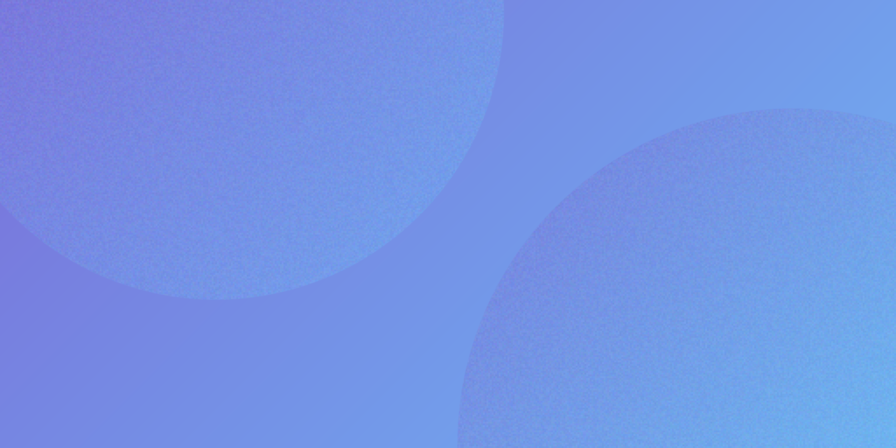
Give the GLSL for this background, as a Shadertoy shader.

```glsl
// Two large grainy discs over a smooth violet-to-sky-blue diagonal gradient.
// Each disc is a distance function filled with its own diagonal gradient
// plus fine coloured value noise. Lengths are in units of canvas height.

const vec3 BACK_VIOLET = vec3(0.478, 0.435, 0.852);
const vec3 BACK_SKY    = vec3(0.434, 0.710, 0.955);
const vec3 UPPER_DARK  = vec3(0.490, 0.395, 0.835);
const vec3 UPPER_LIGHT = vec3(0.444, 0.650, 0.931);
const vec3 LOWER_DARK  = vec3(0.468, 0.490, 0.865);
const vec3 LOWER_LIGHT = vec3(0.405, 0.860, 0.990);

const float GRAIN_SCALE = 256.0;
const float GRAIN_STRENGTH = 0.053;

// Three independent random values per lattice cell
vec3 hash3(vec2 cell) {
    vec3 h = fract(cell.xyx * vec3(0.1031, 0.1030, 0.0973));
    h += dot(h, h.yxz + 33.33);
    return fract((h.xxy + h.yzz) * h.zyx);
}

// Smoothly interpolated colour noise, centred on zero
vec3 colourNoise(vec2 p) {
    vec2 cell = floor(p);
    vec2 f = fract(p);
    f = f * f * (3.0 - 2.0 * f);
    vec3 low  = mix(hash3(cell), hash3(cell + vec2(1.0, 0.0)), f.x);
    vec3 high = mix(hash3(cell + vec2(0.0, 1.0)), hash3(cell + 1.0), f.x);
    return mix(low, high, f.y) - 0.5;
}

// Gradient from the upper left to the lower right of a box
vec3 diagonalGradient(vec2 p, vec2 centre, vec2 halfSize, vec3 start, vec3 end) {
    vec2 q = p - centre;
    float t = 0.5 + 0.5 * (q.x - q.y) / (halfSize.x + halfSize.y);
    return mix(start, end, clamp(t, 0.0, 1.0));
}

// Lays an antialiased grainy disc over a base colour
vec3 addDisc(vec3 base, vec2 p, vec2 centre, float radius,
             vec3 start, vec3 end, vec3 grain, float pixel) {
    float dist = length(p - centre) - radius;
    float cover = 1.0 - smoothstep(-pixel, pixel, dist);
    vec3 fill = diagonalGradient(p, centre, vec2(radius), start, end) + grain;
    return mix(base, fill, cover);
}

void mainImage(out vec4 fragColor, in vec2 fragCoord) {
    float pixel = 1.0 / iResolution.y;
    vec2 p = fragCoord * pixel;
    vec2 halfCanvas = 0.5 * iResolution.xy * pixel;
    // The half-cell shift puts lattice points on cell centres, keeping grain crisp
    vec3 grain = GRAIN_STRENGTH * colourNoise(p * GRAIN_SCALE + 0.5);

    // Background
    vec3 colour = diagonalGradient(p, halfCanvas, halfCanvas, BACK_VIOLET, BACK_SKY);

    // Upper left and lower right discs
    colour = addDisc(colour, p, vec2(0.482, 0.974), 0.643,
                     UPPER_DARK, UPPER_LIGHT, grain, pixel);
    colour = addDisc(colour, p, vec2(1.771, 0.008), 0.750,
                     LOWER_DARK, LOWER_LIGHT, grain, pixel);

    fragColor = vec4(colour, 1.0);
}
```
